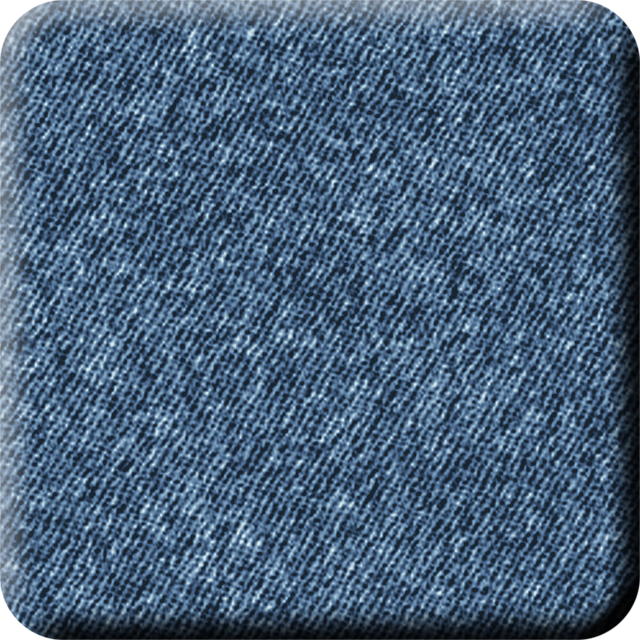
Write a Shadertoy shader that draws this texture.

```glsl
const float TAU = 6.2831853;

float hash(vec2 p) {
    vec3 q = fract(vec3(p.xyx) * 0.1031);
    q += dot(q, q.yzx + 33.33);
    return fract((q.x + q.y) * q.z);
}

// Value noise centred on zero
float noise(vec2 p) {
    vec2 i = floor(p), f = fract(p);
    f = f * f * (3.0 - 2.0 * f);
    float low = mix(hash(i), hash(i + vec2(1, 0)), f.x);
    float high = mix(hash(i + vec2(0, 1)), hash(i + vec2(1, 1)), f.x);
    return mix(low, high, f.y) - 0.5;
}

// Brightness of the cloth in standard deviations about its mean
float denim(vec2 uv) {
    // Steep, regular twill ribs with slightly uneven yarn
    float rib = 67.0 * (uv.x - 0.6 * uv.y);
    float bent = rib + 0.5 * noise(uv * 9.0) + 0.32 * noise(uv * 60.0 + 7.0);
    float wave = sin(TAU * bent);
    float tone = 1.05 * wave;

    // Short stitches, deepest in the gaps between ribs
    float stitch = 92.0 * uv.y + 33.0 * uv.x + 0.7 * noise(uv * 40.0 + 31.0);
    tone += (0.4 - 0.2 * wave) * sin(TAU * stitch);

    // Fibres along the ribs, fine grain, faint fading
    tone += 2.1 * noise(vec2(bent * 2.0, uv.y * 80.0) + 150.0);
    tone += 2.5 * noise(uv * vec2(250.0, 215.0) + 60.0);
    tone += 0.6 * noise(uv * vec2(34.0, 26.0) + 90.0);
    tone += 0.35 * noise(uv * 8.0 + 120.0);
    return tone + 0.04;
}

vec3 indigo(float tone) {
    vec3 color = vec3(0.09, 0.14, 0.19);
    color = mix(color, vec3(0.18, 0.27, 0.37), clamp((tone + 1.55) / 0.9, 0.0, 1.0));
    color = mix(color, vec3(0.26, 0.37, 0.51), clamp((tone + 0.65) / 0.65, 0.0, 1.0));
    color = mix(color, vec3(0.36, 0.49, 0.62), clamp(tone / 0.7, 0.0, 1.0));
    color = mix(color, vec3(0.50, 0.64, 0.75), clamp((tone - 0.7) / 0.95, 0.0, 1.0));
    return mix(color, vec3(0.84, 0.91, 0.91), clamp((tone - 1.65) / 1.1, 0.0, 1.0));
}

void mainImage(out vec4 fragColor, in vec2 fragCoord) {
    vec2 uv = fragCoord / iResolution.xy;
    float pixel = 1.0 / min(iResolution.x, iResolution.y);

    // Rounded square and its outward direction
    vec2 p = uv - 0.5;
    float radius = 0.1;
    vec2 q = abs(p) - (0.5 - radius);
    float dist = length(max(q, 0.0)) + min(max(q.x, q.y), 0.0) - radius;
    vec2 outward = sign(p) * normalize(max(q, 0.0) + 1e-5);

    // Bevel lit from the upper left
    float light = dot(outward, vec2(-0.707, 0.707));
    float edge = smoothstep(-0.058, 0.0, dist);
    vec3 color = indigo(denim(uv));
    color = mix(color, vec3(0.80, 0.82, 0.84), 0.65 * edge * max(light, 0.0));
    color *= 1.0 - min(1.25 * edge * max(-light, 0.0), 0.95);

    float outside = smoothstep(-pixel, pixel, dist);
    fragColor = vec4(mix(color, vec3(1.0), outside), 1.0);
}
```
